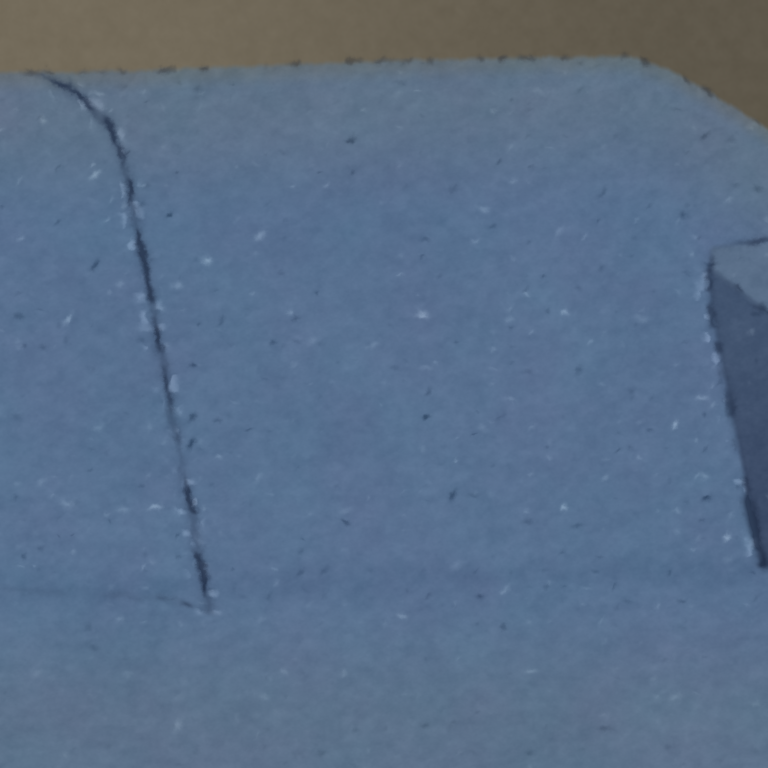
A three.js fragment shader for this texture:

```glsl
// Blue woven cloth with a rounded upper edge against a tan backdrop.
// Curved seams and a shadowed pocket are drawn from distance fields;
// layered value noise and hashed cells supply the weave and loose fibres.
varying vec2 vUv;

float hash(vec2 p) {
  vec3 q = fract(vec3(p.xyx) * 0.1031);
  q += dot(q, q.yzx + 33.33);
  return fract((q.x + q.y) * q.z);
}

float noise(vec2 p) {
  vec2 i = floor(p), f = fract(p);
  f = f * f * (3.0 - 2.0 * f);
  return mix(mix(hash(i), hash(i + vec2(1, 0)), f.x),
             mix(hash(i + vec2(0, 1)), hash(i + vec2(1, 1)), f.x), f.y);
}

float fbm(vec2 p) {
  float sum = 0.0, amp = 0.5;
  for (int i = 0; i < 4; i++) {
    sum += amp * (noise(p) - 0.5);
    p = mat2(1.6, 1.2, -1.2, 1.6) * p + 7.3;
    amp *= 0.55;
  }
  return sum;
}

// One soft, slanted tuft in some of the cells of a grid.
float tufts(vec2 p, float cells, float density, float seed) {
  vec2 g = p * cells, id = floor(g) + seed;
  vec2 center = 0.35 + 0.3 * vec2(hash(id + 3.1), hash(id + 8.7));
  vec2 d = fract(g) - center;
  float a = (hash(id + 5.3) - 0.3) * 1.6;
  d = mat2(cos(a), -sin(a), sin(a), cos(a)) * d;
  d /= vec2(mix(0.13, 0.23, hash(id + 9.2)), mix(0.08, 0.14, hash(id + 6.4)));
  float s = hash(id + 1.9);
  return step(hash(id), density) * mix(0.25, 1.0, s * s) * exp(-dot(d, d));
}

float segment(vec2 p, vec2 a, vec2 b) {
  vec2 ab = b - a;
  return length(p - a - ab * clamp(dot(p - a, ab) / dot(ab, ab), 0.0, 1.0));
}

float line(float d, float width) {
  return exp(-d * d / (width * width));
}

float band(float v, float lo, float hi, float soft) {
  return smoothstep(lo - soft, lo + soft, v) * (1.0 - smoothstep(hi - soft, hi + soft, v));
}

// Height of the upper rim, dropping away at the right shoulder.
float rimHeight(float x) {
  float d = max(x - 0.81, 0.0);
  return 0.905 + 0.021 * smoothstep(0.0, 0.75, x) - 0.79 * d * d / (d + 0.11);
}

// Signed distance to the long seam that bends left near the rim.
float seamDistance(vec2 p) {
  float t = max(p.y - 0.76, 0.0);
  float x = 0.163 + (0.785 - p.y) * 0.19 - 28.6 * t * t * t;
  float slope = 0.19 + 85.8 * t * t;
  return (p.x - x) / sqrt(1.0 + slope * slope);
}

vec3 backdrop(vec2 p) {
  vec3 c = mix(vec3(0.45, 0.418, 0.355), vec3(0.365, 0.34, 0.29), smoothstep(0.1, 1.0, p.x));
  return c + 0.03 * fbm(p * 70.0);
}

vec3 clothColor(vec2 p, float depth) {
  vec3 c = vec3(0.343, 0.438, 0.56);
  vec3 grey = vec3(0.366, 0.441, 0.528);
  c = mix(c, grey, 1.0 - smoothstep(0.04, 0.21, depth));
  c = mix(c, grey, 0.75 * (1.0 - smoothstep(0.05, 0.25, p.y)));
  c = mix(c, vec3(0.385, 0.425, 0.45), 0.85 * (1.0 - smoothstep(0.0, 0.032, depth)));
  c += vec3(0.025, 0.018, 0.02) * fbm(p * 7.0);
  return c + vec3(-0.015, 0.018, 0.006) * fbm(p * 13.0 + 40.0);
}

void main() {
  vec2 p = vUv;
  float rim = rimHeight(p.x) + 0.005 * fbm(vec2(p.x * 70.0, 2.0));
  float depth = rim - p.y;
  vec3 cloth = clothColor(p, depth);

  // Pocket opening with a lighter folded flap
  float edgeX = 0.925 + 0.2 * max(0.6 - p.y, 0.0);
  float topY = 0.678 + 0.1 * (p.x - 0.927);
  float inside = smoothstep(-0.004, 0.005, p.x - edgeX) * band(p.y, 0.262, topY, 0.005);
  float flapY = 0.648 - 0.754 * (p.x - 0.927);
  float below = 1.0 - smoothstep(-0.008, 0.008, p.y - flapY);
  vec3 hollow = mix(vec3(0.26, 0.33, 0.435), vec3(0.235, 0.295, 0.4), smoothstep(0.6, 0.35, p.y));
  cloth = mix(cloth, mix(vec3(0.35, 0.43, 0.53), hollow, below), inside);

  // Weave, smudged nap and scattered tufts with ragged outlines
  vec2 nap = mat2(0.9, -0.44, 0.44, 0.9) * p;
  cloth += 0.04 * fbm(p * vec2(75.0, 100.0)) + 0.018 * fbm(p * 190.0);
  cloth += 0.035 * fbm(nap * vec2(35.0, 62.0) + 19.0);
  vec2 rag = p + 0.008 * vec2(fbm(p * 100.0), fbm(p * 100.0 + 31.0));
  float calm = mix(0.45, 1.0, smoothstep(0.15, 0.3, p.y)) * mix(0.5, 1.0, smoothstep(0.0, 0.12, depth));
  float pale = tufts(rag, 28.0, 0.11, 11.0) + 0.45 * tufts(rag + 0.37, 42.0, 0.17, 91.0);
  float dark = tufts(rag + 0.13, 30.0, 0.09, 47.0) + 0.45 * tufts(rag + 0.71, 44.0, 0.16, 73.0);
  cloth += calm * (vec3(0.17, 0.17, 0.155) * pale - vec3(0.14, 0.15, 0.16) * dark);

  // Broken seams, soft fold and pocket outline
  float wobble = 0.009 * fbm(p * 55.0) + 0.006 * fbm(p * 130.0);
  float broken = mix(0.2, 1.0, smoothstep(0.25, 0.75, noise(p * 62.0)));
  float width = mix(0.003, 0.0065, noise(p * 40.0 + 9.0));
  float seam = seamDistance(p) + wobble;
  float run = band(p.y, 0.2, 0.903, 0.005) * (1.0 - 0.8 * band(p.y, 0.385, 0.43, 0.014));
  float ink = 0.68 * run * broken * line(seam, width);
  ink += 0.18 * run * line(seam, 0.009);
  float hook = max(p.x - 0.19, 0.0);
  float hemY = 0.232 - 0.045 * p.x - 2.6 * hook * hook;
  float hemEnd = 1.0 - smoothstep(0.266, 0.276, p.x);
  ink += mix(0.08, 0.5, smoothstep(0.12, 0.24, p.x)) * broken * line(p.y - hemY + wobble, 0.005) * hemEnd;
  ink += 0.65 * broken * line(p.x - edgeX + wobble, width + 0.001) * band(p.y, 0.262, 0.675, 0.004);
  ink += 0.6 * broken * line(p.y - topY + wobble, width) * smoothstep(0.922, 0.93, p.x);
  ink += 0.6 * broken * line(segment(p, vec2(0.927, 0.648), vec2(1.0, 0.593)) + wobble, width);
  ink += 0.5 * line(segment(p, vec2(0.975, 0.345), vec2(0.995, 0.265)) + wobble, 0.008);
  cloth = mix(cloth, vec3(0.14, 0.19, 0.28), clamp(ink, 0.0, 0.8));
  cloth -= 0.018 * line(p.y - 0.228 - 0.03 * p.x, 0.02);
  float fray = smoothstep(0.55, 0.9, noise(rag * 75.0));
  cloth += 0.12 * fray * (run * line(abs(seam + 0.003) - 0.009, 0.007)
         + line(p.x - edgeX + 0.01 + wobble, 0.008) * band(p.y, 0.27, 0.67, 0.01));

  // Rim shadow and backdrop
  float rimInk = line(depth + wobble, 0.004) * smoothstep(0.5, 1.0, noise(vec2(p.x * 75.0, 4.0)));
  vec3 color = mix(backdrop(p), cloth, smoothstep(-0.005, 0.005, depth));
  color = mix(color, vec3(0.2, 0.21, 0.23), 0.5 * rimInk);
  gl_FragColor = vec4(color, 1.0);
}
```
